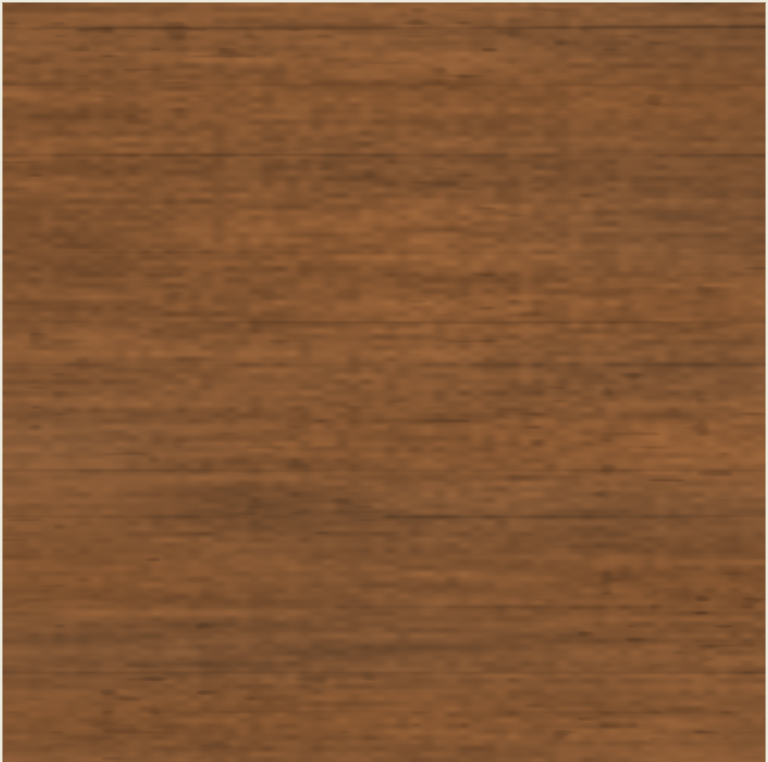
A Shadertoy shader for this texture:

```glsl
// Draws a brown wood veneer with fine horizontal grain and a thin pale edge.

const vec3 WOOD_COLOR = vec3(0.518, 0.340, 0.200);
const vec3 WARM_SHIFT = vec3(0.022, 0.000, -0.016);
const vec3 EDGE_COLOR = vec3(0.93, 0.92, 0.87);
const float EDGE_WIDTH = 0.0032;

// Noise cells per canvas height, along and across the grain
const vec2 BAND_SCALE = vec2(1.6, 13.0);
const vec2 STREAK_SCALE = vec2(4.0, 62.0);
const vec2 FIBER_SCALE = vec2(9.0, 135.0);
const vec2 GRAIN_SCALE = vec2(62.0, 135.0);
const vec2 PORE_SCALE = vec2(32.0, 115.0);

const float BAND_DEPTH = 0.13;
const float STREAK_DEPTH = 0.14;
const float FIBER_DEPTH = 0.13;
const float GRAIN_DEPTH = 0.14;
const float PORE_DEPTH = 0.17;

const int LINE_COUNT = 11;
const float LINE_WIDTH = 0.0024;
const float LINE_DEPTH = 0.24;

float hash(vec2 p) {
    return fract(sin(dot(p, vec2(127.1, 311.7))) * 43758.5453);
}

float noise(vec2 p) {
    vec2 cell = floor(p);
    vec2 f = fract(p);
    f = f * f * (3.0 - 2.0 * f);
    float low = mix(hash(cell), hash(cell + vec2(1.0, 0.0)), f.x);
    float high = mix(hash(cell + vec2(0.0, 1.0)), hash(cell + vec2(1.0, 1.0)), f.x);
    return mix(low, high, f.y);
}

// Noise centred on zero, with a separate pattern for each seed
float layer(vec2 p, vec2 scale, float seed) {
    return noise(p * scale + seed * vec2(17.3, 41.9)) - 0.5;
}

// Long thin seams that fade in and out across the canvas
float seams(vec2 p) {
    float dark = 0.0;
    for (int i = 0; i < LINE_COUNT; i++) {
        float id = float(i);
        float jitter = 0.2 + 0.6 * hash(vec2(id, 5.0));
        float height = (id + jitter) / float(LINE_COUNT);
        height += 0.002 * layer(p, vec2(2.0, 0.0), id + 20.0);
        float d = (p.y - height) / LINE_WIDTH;
        float strength = mix(0.25, 1.0, hash(vec2(id, 9.0)));
        float fade = mix(0.2, 1.0, noise(vec2(p.x * 5.0, id * 7.0)));
        float halo = 0.2 * exp(-d * d / 14.0);
        dark += strength * fade * (exp(-d * d) + halo);
    }
    return dark;
}

float woodTone(vec2 p) {
    float tone = BAND_DEPTH * layer(p, BAND_SCALE, 1.0);
    tone += STREAK_DEPTH * layer(p, STREAK_SCALE, 2.0);
    tone += FIBER_DEPTH * layer(p, FIBER_SCALE, 3.0);

    // Speckle is stronger in some patches than in others
    float patchiness = 0.6 + 0.8 * noise(p * vec2(3.0, 6.0) + 50.0);
    tone += GRAIN_DEPTH * patchiness * layer(p, GRAIN_SCALE, 4.0);

    // Short dark pores gather in the broad bands
    float pore = smoothstep(0.2, 0.5, layer(p, PORE_SCALE, 5.0));
    float cluster = smoothstep(0.3, 0.8, noise(p * vec2(5.0, 22.0) + 80.0));
    tone -= PORE_DEPTH * pore * cluster;

    return tone - LINE_DEPTH * seams(p);
}

void mainImage(out vec4 fragColor, in vec2 fragCoord) {
    vec2 p = fragCoord / iResolution.y;
    float canvasWidth = iResolution.x / iResolution.y;
    float pixel = 1.0 / iResolution.y;

    // Shaded wood with slow drifts between warm and dull brown
    vec3 color = WOOD_COLOR * (1.0 + woodTone(p));
    color += WARM_SHIFT * layer(p, vec2(2.5, 11.0), 6.0);

    // Pale edge at the left, right and top
    float inset = min(min(p.x, canvasWidth - p.x), 1.0 - p.y);
    float inside = smoothstep(EDGE_WIDTH - pixel, EDGE_WIDTH + pixel, inset);
    color = mix(EDGE_COLOR, color, inside);

    fragColor = vec4(color, 1.0);
}
```
